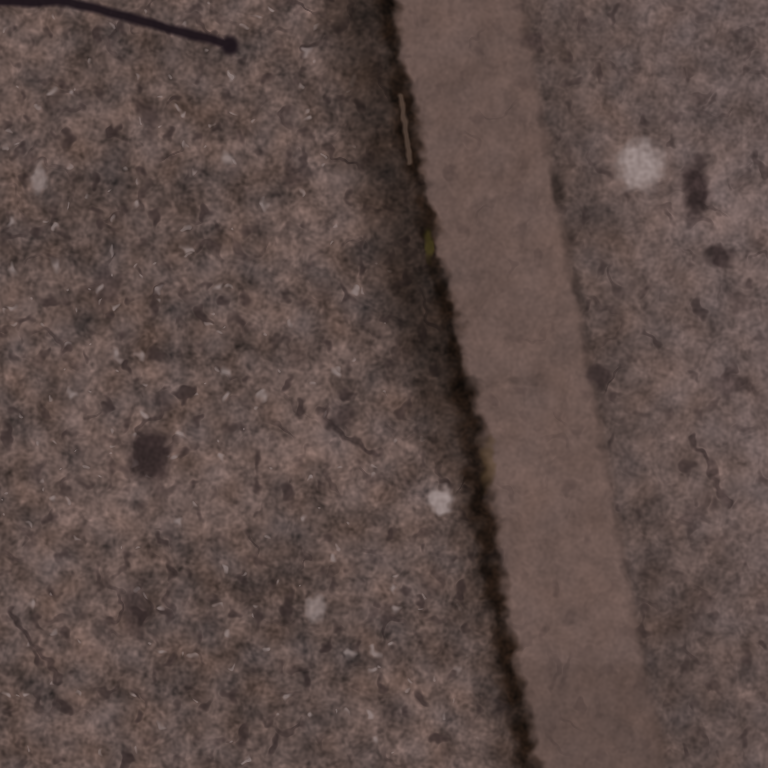
Give the GLSL for this texture, as a WebGL 1 fragment shader.

```glsl
precision highp float;
uniform vec2 u_resolution;

#define SLOPE 0.187
#define GAP_X 0.503
#define STRIP_X 0.680
#define GRAIN 0.74
#define SPECK_CELLS 36.0
#define GROUND vec3(0.366, 0.303, 0.284)
#define STRIP vec3(0.408, 0.332, 0.308)
#define SLAB vec3(0.376, 0.312, 0.294)
#define SOIL vec3(0.11, 0.075, 0.055)
#define PALE vec3(0.60, 0.54, 0.53)
#define STAIN vec3(0.18, 0.14, 0.14)

vec2 hash2(vec2 p) {
  p = vec2(dot(p, vec2(127.1, 311.7)), dot(p, vec2(269.5, 183.3)));
  return fract(sin(p) * 43758.55);
}

float gradientNoise(vec2 p) {
  vec2 i = floor(p), f = fract(p), e = vec2(0.0, 1.0);
  vec2 u = f * f * f * (f * (f * 6.0 - 15.0) + 10.0);
  float a = dot(hash2(i) * 2.0 - 1.0, f);
  float b = dot(hash2(i + e.yx) * 2.0 - 1.0, f - e.yx);
  float c = dot(hash2(i + e.xy) * 2.0 - 1.0, f - e.xy);
  float d = dot(hash2(i + e.yy) * 2.0 - 1.0, f - e.yy);
  return mix(mix(a, b, u.x), mix(c, d, u.x), u.y);
}

float fbm(vec2 p) {
  float sum = 0.0, amp = 0.5;
  for (int i = 0; i < 4; i++) {
    sum += amp * gradientNoise(p);
    p = mat2(1.6, 1.2, -1.2, 1.6) * p + 7.3;
    amp *= 0.84;
  }
  return sum;
}

float segment(vec2 p, vec2 a, vec2 b) {
  vec2 d = b - a;
  return length(p - a - d * clamp(dot(p - a, d) / dot(d, d), 0.0, 1.0));
}

float spot(vec2 p, vec2 centre, vec2 radius) {
  return 1.0 - smoothstep(0.45, 1.2, length((p - centre) / radius));
}

float stroke(float d, float width) {
  return 1.0 - smoothstep(width * 0.3, width * 1.4, d);
}

// Sparse bright grains
float specks(vec2 p, float cells) {
  vec2 q = p * cells, cell = floor(q), rnd = hash2(cell + 3.7), size = hash2(cell + 19.1);
  float d = length(fract(q) - 0.3 - 0.4 * rnd);
  return step(0.92, size.y) * (1.0 - smoothstep(0.04, 0.18 + 0.16 * size.x, d));
}

void main() {
  vec2 uv = gl_FragCoord.xy / u_resolution;
  float t = 1.0 - uv.y;
  vec2 warp = vec2(gradientNoise(uv * 34.0), gradientNoise(uv * 34.0 + 41.0));
  vec2 jag = vec2(gradientNoise(uv * 85.0 + 5.0), gradientNoise(uv * 85.0 + 63.0));
  vec2 p = uv + 0.012 * warp + 0.009 * jag;
  float broad = gradientNoise(uv * 4.0 + 2.0) + 0.8 * gradientNoise(uv * 9.0 + 6.0);
  float rough = fbm(uv * 23.0 + 0.12 * warp);
  float fine = gradientNoise(uv * 140.0);

  // Ground, raised strip and right slab
  float gap = p.x - GAP_X - SLOPE * t - 0.0036 * sin(t * 9.0 - 3.0);
  float edge = uv.x - STRIP_X - SLOPE * t + 0.006 * warp.x + 0.004 * jag.x;
  float onSlab = smoothstep(-0.008, 0.008, edge);
  float onStrip = smoothstep(-0.002, 0.014, gap) * (1.0 - onSlab);
  vec3 col = mix(GROUND, SLAB, onSlab);
  col += onSlab * vec3(0.035, 0.035, 0.04) * smoothstep(0.04, 0.24, edge);
  col = mix(col, STRIP, onStrip);
  float relief = mix(1.0, 0.3, onStrip) * mix(1.0, 0.72, onSlab);
  col *= 1.0 + relief * (GRAIN * rough + 0.26 * fine + 0.25 * broad);
  col += vec3(0.025, 0.0, -0.02) * gradientNoise(uv * 24.0 + 9.0) * relief;

  // Ragged pits, broken hairlines and grains
  float pit = smoothstep(0.14, 0.46, gradientNoise(p * vec2(52.0, 42.0) + 17.0));
  float hair = stroke(abs(gradientNoise(p * 21.0 + 31.0)), 0.06) * smoothstep(0.0, 0.4, gradientNoise(uv * 17.0));
  col = mix(col, STAIN, relief * max(0.6 * pit, 0.45 * hair));
  float grain = specks(p, SPECK_CELLS) + 0.7 * specks(p + 0.37, SPECK_CELLS * 1.8);
  col = mix(col, PALE, 0.65 * min(grain, 1.0) * smoothstep(0.02, 0.12, -gap));

  // Shadow beside the joint
  float reach = mix(0.12, 0.06, smoothstep(0.3, 0.75, t));
  float shade = smoothstep(-reach, -reach * 0.3, gap) * (1.0 - smoothstep(0.0, 0.012, gap));
  col *= 1.0 - shade * mix(0.42, 0.24, smoothstep(0.45, 0.75, t)) * vec3(0.95, 1.0, 1.06);

  // Ragged dark joint
  float width = 0.006 + 0.005 * smoothstep(0.2, 0.7, t) + 0.022 * gradientNoise(vec2(uv.y * 22.0, 4.3));
  float joint = 1.0 - smoothstep(width * 0.3, max(width, 0.002) + 0.015, abs(gap));
  col = mix(col, SOIL * (1.0 + 1.5 * rough), joint * clamp(0.85 + 0.8 * warp.y, 0.0, 0.95));
  col = mix(col, vec3(0.28, 0.25, 0.12), 0.7 * spot(p, vec2(0.56, 0.68), vec2(0.01, 0.022)));
  col = mix(col, vec3(0.29, 0.22, 0.12), 0.4 * spot(p, vec2(0.634, 0.395), vec2(0.012, 0.035)));
  col = mix(col, vec3(0.37, 0.30, 0.26), 0.7 * stroke(segment(uv + 0.003 * jag, vec2(0.522, 0.876), vec2(0.534, 0.788)), 0.004));

  // Outer strip edge and cross seams
  float wear = 0.12 + 0.2 * smoothstep(0.12, 0.3, t) * (1.0 - smoothstep(0.4, 0.6, t));
  col *= 1.0 - wear * stroke(abs(edge), 0.009) * clamp(0.7 + 2.0 * warp.y, 0.0, 1.4);
  col *= 1.0 - 0.08 * smoothstep(0.0, 0.012, edge) * (1.0 - smoothstep(0.03, 0.08, edge));
  col *= 1.0 - 0.18 * stroke(segment(p, vec2(0.515, 0.498), vec2(0.7, 0.506)), 0.007) * smoothstep(-0.2, 0.3, warp.x);
  col *= 1.0 - 0.08 * onStrip * (1.0 - smoothstep(0.125, 0.15, p.y));

  // Stains and cracks
  float stain = spot(p, vec2(0.196, 0.405), vec2(0.034, 0.038));
  stain = max(stain, spot(p, vec2(0.905, 0.755), vec2(0.022, 0.042)));
  stain = max(stain, 0.8 * spot(p, vec2(0.936, 0.666), vec2(0.022, 0.017)));
  stain = max(stain, 0.7 * spot(p, vec2(0.781, 0.508), vec2(0.016)));
  stain = max(stain, 0.5 * spot(p, vec2(0.957, 0.499), vec2(0.036, 0.016)));
  stain = max(stain, 0.6 * spot(p, vec2(0.694, 0.947), vec2(0.018, 0.014)));
  stain = max(stain, 0.6 * spot(p, vec2(0.176, 0.205), vec2(0.022, 0.04)));
  float crack = min(segment(p, vec2(0.417, 0.466), vec2(0.45, 0.427)), segment(p, vec2(0.45, 0.427), vec2(0.49, 0.414)));
  crack = min(crack, segment(p, vec2(0.013, 0.206), vec2(0.08, 0.115)));
  crack = min(crack, segment(p, vec2(0.905, 0.43), vec2(0.95, 0.34))) + 0.004 * jag.y;
  col = mix(col, STAIN * (1.0 + 0.6 * rough), max(0.85 * stain, 0.5 * stroke(crack, 0.005)));

  // Pale stones
  float stone = spot(p, vec2(0.833, 0.785), vec2(0.035));
  stone = max(stone, spot(p, vec2(0.573, 0.349), vec2(0.02, 0.017)));
  stone = max(stone, 0.7 * spot(p, vec2(0.05, 0.768), vec2(0.014, 0.02)));
  stone = max(stone, 0.7 * spot(p, vec2(0.411, 0.208), vec2(0.016)));
  col = mix(col, PALE + 0.1 * fine, 0.9 * stone);

  // Dark twig
  vec2 q = uv + 0.003 * warp;
  float twig = min(segment(q, vec2(-0.02, 0.998), vec2(0.09, 0.998)), segment(q, vec2(0.09, 0.998), vec2(0.298, 0.942)));
  float twigMask = max(stroke(twig, 0.007), spot(q, vec2(0.299, 0.941), vec2(0.014)));
  gl_FragColor = vec4(mix(col, vec3(0.105, 0.075, 0.095), 0.92 * twigMask), 1.0);
}
```
